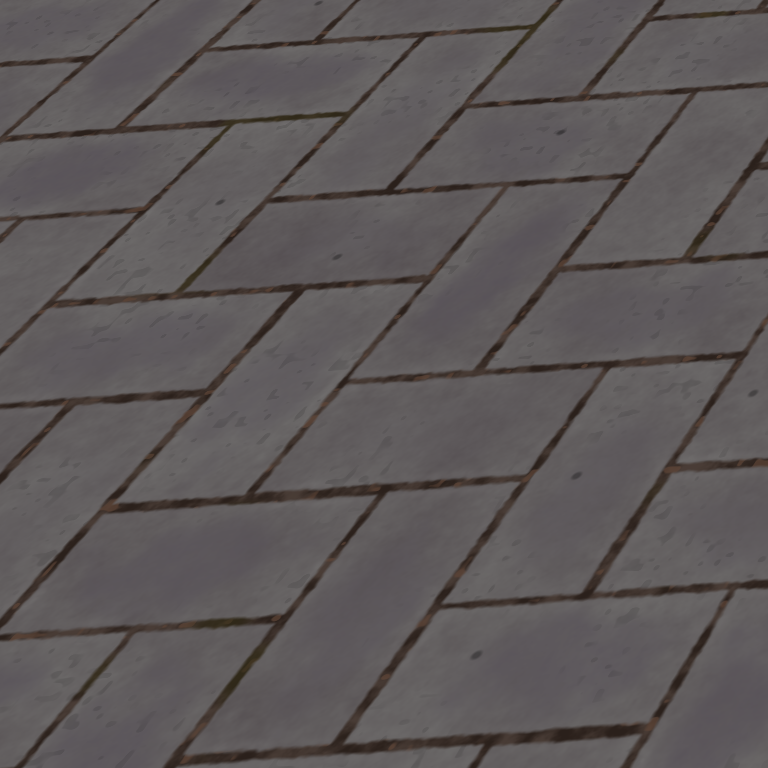
Give the GLSL for this texture, as a WebGL 1 fragment shader.

```glsl
precision highp float;
// Weathered grey paving bricks in a 2:1 herringbone, seen obliquely.
// Canvas points are projected onto the ground grid, assigned to a brick,
// then shaded with layered noise and earth-filled, ragged joints.
uniform vec2 u_resolution;

const vec3 STONE_DARK = vec3(0.325, 0.300, 0.310);
const vec3 STONE_LIGHT = vec3(0.420, 0.410, 0.408);
const vec3 STONE_VIOLET = vec3(0.335, 0.310, 0.340);
const vec3 EARTH_DARK = vec3(0.165, 0.125, 0.105);
const vec3 EARTH_LIGHT = vec3(0.285, 0.235, 0.210);
const vec3 RUST = vec3(0.370, 0.270, 0.215);
const vec3 MOSS = vec3(0.200, 0.180, 0.090);

float hash(vec2 p) {
  vec3 q = fract(vec3(p.xyx) * 0.1031);
  q += dot(q, q.yzx + 33.33);
  return fract((q.x + q.y) * q.z);
}

float noise(vec2 p) {
  vec2 i = floor(p);
  vec2 f = fract(p);
  f = f * f * (3.0 - 2.0 * f);
  float low = mix(hash(i), hash(i + vec2(1.0, 0.0)), f.x);
  float high = mix(hash(i + vec2(0.0, 1.0)), hash(i + 1.0), f.x);
  return mix(low, high, f.y);
}

float fbm(vec2 p) {
  float sum = 0.0;
  float amp = 0.5;
  for (int i = 0; i < 4; i++) {
    sum += amp * noise(p);
    p = mat2(1.6, 1.2, -1.2, 1.6) * p + 7.3;
    amp *= 0.5;
  }
  return sum / 0.9375;
}

// Inverse perspective: canvas point (y down) to ground grid (brick widths).
vec2 groundPoint(vec2 p) {
  const vec2 origin = vec2(0.4453, 0.4987);
  const vec2 across = vec2(0.1745, -0.01224);
  const vec2 down = vec2(-0.1432, 0.1172);
  const float depth = -0.052;
  vec2 q = p - origin;
  vec2 d = down - depth * p;
  float det = across.x * d.y - across.y * d.x;
  return vec2(q.x * d.y - q.y * d.x, across.x * q.y - across.y * q.x) / det;
}

// Brick containing g: centre in xy, half size in zw.
vec4 herringbone(vec2 g) {
  vec2 cell = floor(g);
  float k = mod(cell.x + cell.y, 4.0);
  if (k < 2.0) return vec4(cell.x - k + 1.0, cell.y + 0.5, 1.0, 0.5);
  return vec4(cell.x + 0.5, cell.y - k + 3.0, 0.5, 1.0);
}

float roundedBox(vec2 p, vec2 halfSize, float radius) {
  vec2 q = abs(p) - halfSize + radius;
  return length(max(q, 0.0)) + min(max(q.x, q.y), 0.0) - radius;
}

vec3 stoneColor(vec2 g, vec2 local, vec2 halfSize, vec2 seed) {
  vec2 p = g + seed * 0.37;
  float cloud = fbm(p * 1.9);
  float grain = fbm(p * 13.0);
  float fine = noise(p * 38.0);
  float tint = hash(seed) - 0.5;
  float tone = 0.64 + 0.24 * tint + 0.75 * (cloud - 0.5)
             + 0.38 * (grain - 0.5) + 0.10 * (fine - 0.5);
  vec3 color = mix(STONE_DARK, STONE_LIGHT, clamp(tone, 0.0, 1.12));

  // Damp, rough smudge near the middle of some bricks
  float reach = length(local / halfSize) + 0.9 * (fbm(p * 3.0 + 4.0) - 0.5);
  float smudge = (1.0 - smoothstep(0.35, 0.85, reach)) * hash(seed + 5.1);
  color = mix(color, STONE_VIOLET, smudge * (0.25 + 0.6 * grain));

  // Pocks in the worn surface
  float pock = smoothstep(0.73, 0.85, noise(p * 17.0 + 9.0))
             * smoothstep(0.45, 0.7, cloud);
  color *= 1.0 - 0.10 * pock;

  // One small chip on a few bricks
  vec2 spot = (vec2(hash(seed + 1.7), hash(seed + 2.9)) - 0.5) * halfSize;
  float chip = 1.0 - smoothstep(0.015, 0.045, length(local - spot));
  return color * (1.0 - 0.3 * chip * step(0.7, hash(seed + 8.3)));
}

vec3 earthColor(vec2 g) {
  vec3 color = mix(EARTH_DARK, EARTH_LIGHT, smoothstep(0.2, 0.8, fbm(g * 9.0)));
  color = mix(color, RUST, 0.7 * smoothstep(0.74, 0.9, noise(g * 16.0 + 3.0)));
  return mix(color, MOSS, 0.6 * smoothstep(0.72, 0.88, noise(g * 1.7 + 21.0)));
}

void main() {
  vec2 uv = gl_FragCoord.xy / u_resolution;
  vec2 g = groundPoint(vec2(uv.x, 1.0 - uv.y));
  vec4 brick = herringbone(g);
  vec2 seed = brick.xy * 2.0 + 60.0;

  // Slightly misplaced brick with a ragged outline
  vec2 shift = (vec2(hash(seed + 3.3), hash(seed + 6.1)) - 0.5) * 0.022;
  vec2 local = g - brick.xy - shift;
  float ragged = 0.026 * (fbm(g * 8.0 + 40.0) - 0.5) + 0.012 * (noise(g * 27.0) - 0.5);
  float inside = -roundedBox(local, brick.zw, 0.05) + ragged;

  // Stone face, worn pale rim, then soil in the joint
  vec3 color = stoneColor(g, local, brick.zw, seed);
  float rim = smoothstep(0.04, 0.07, inside) * (1.0 - smoothstep(0.07, 0.13, inside));
  color += 0.028 * rim * (noise(g * 3.0 + 12.0) - 0.25);
  color = mix(earthColor(g), color, smoothstep(0.016, 0.052, inside));
  gl_FragColor = vec4(color, 1.0);
}
```
